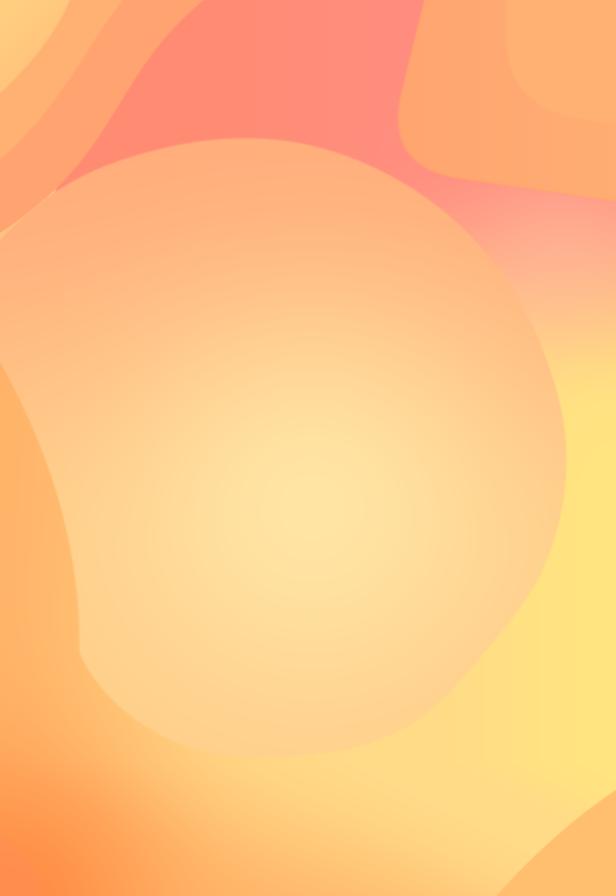
A WebGL 1 fragment shader for this background:

```glsl
precision highp float;
// Warm abstract backdrop: a glowing rounded blob among layered coral, peach and yellow waves.
uniform vec2 u_resolution;

// Space: x runs 0..ASPECT, y runs 0 (top) to 1 (bottom).
const float ASPECT = 0.69;
const float EDGE_SOFTNESS = 0.002;

// Background colours
const vec3 CORAL  = vec3(1.0, 0.545, 0.45);
const vec3 PINK   = vec3(1.0, 0.555, 0.50);
const vec3 HAZE   = vec3(1.0, 0.75, 0.64);
const vec3 AMBER  = vec3(1.0, 0.70, 0.405);
const vec3 CREAM  = vec3(1.0, 0.855, 0.53);
const vec3 YELLOW = vec3(1.0, 0.895, 0.50);
const vec3 EMBER  = vec3(1.0, 0.54, 0.26);

// Layer colours
const vec3 BLOB_TOP  = vec3(1.0, 0.675, 0.48);
const vec3 BLOB_LOW  = vec3(1.0, 0.80, 0.53);
const vec3 BLOB_GLOW = vec3(1.0, 0.895, 0.64);
const vec3 APRICOT   = vec3(1.0, 0.645, 0.44);
const vec3 MELON     = vec3(1.0, 0.695, 0.455);
const vec3 HONEY     = vec3(1.0, 0.81, 0.50);
const vec3 SLIVER    = vec3(1.0, 0.76, 0.50);
const vec3 CORNER    = vec3(1.0, 0.75, 0.43);
const vec3 TANGERINE = vec3(1.0, 0.56, 0.33);

// Blob centre, glow, and radii at 16 equal bearings, counterclockwise from the right
const vec2 BLOB_CENTRE = vec2(0.3255, 0.508);
const vec2 GLOW_CENTRE = vec2(0.35, 0.565);
const float GLOW_SPREAD = 0.05;
const vec4 RADII_E = vec4(0.309, 0.306, 0.314, 0.329);
const vec4 RADII_N = vec4(0.350, 0.371, 0.397, 0.400);
const vec4 RADII_W = vec4(0.300, 0.270, 0.327, 0.345);
const vec4 RADII_S = vec4(0.336, 0.330, 0.309, 0.310);

// Hollow cut into the left of the blob: depth, centre height, half height
const vec3 HOLLOW = vec3(0.089, 0.72, 0.316);

// Coverage of the side where d is negative
float cover(float d) {
  float aa = max(EDGE_SOFTNESS, 0.8 / u_resolution.y);
  return 1.0 - smoothstep(-aa, aa, d);
}

float falloff(vec2 offset, float spread) {
  return exp(-dot(offset, offset) / spread);
}

float smoothMax(float a, float b, float k) {
  float h = max(k - abs(a - b), 0.0);
  return max(a, b) + h * h / (4.0 * k);
}

// Catmull-Rom weights for four knots, at cyclic distance from the bearing
vec4 knotWeights(float bearing, float first) {
  vec4 knot = first + vec4(0.0, 1.0, 2.0, 3.0);
  vec4 d = abs(mod(bearing - knot + 8.0, 16.0) - 8.0);
  vec4 near = (1.5 * d - 2.5) * d * d + 1.0;
  vec4 far = ((-0.5 * d + 2.5) * d - 4.0) * d + 2.0;
  return mix(mix(near, far, step(1.0, d)), vec4(0.0), step(2.0, d));
}

float blobDistance(vec2 p) {
  vec2 q = p - BLOB_CENTRE;
  float bearing = atan(-q.y, q.x) * 8.0 / 3.14159;
  float radius = dot(RADII_E, knotWeights(bearing, 0.0))
               + dot(RADII_N, knotWeights(bearing, 4.0))
               + dot(RADII_W, knotWeights(bearing, 8.0))
               + dot(RADII_S, knotWeights(bearing, 12.0));
  float h = (p.y - HOLLOW.y) / HOLLOW.z;
  float hollow = HOLLOW.x * (1.0 - h * h) - p.x;
  return max(length(q) - radius, hollow);
}

// Rounded pane hanging from the upper right corner
float paneDistance(vec2 p, float left, float lean, float bottom, float tilt, float k) {
  float side = left - lean * p.y - p.x;
  float base = p.y - bottom + tilt * (ASPECT - p.x);
  return smoothMax(side, base, k);
}

vec3 background(vec2 p) {
  vec3 upper = mix(CORAL, PINK, smoothstep(0.2, 0.5, p.x));
  float sweep = p.x - 2.0 * max(p.y - 0.85, 0.0);
  vec3 lower = mix(AMBER, CREAM, smoothstep(-0.05, 0.42, sweep));
  lower = mix(lower, YELLOW, smoothstep(0.45, 0.68, sweep));
  lower = mix(lower, CREAM, 0.55 * falloff(p - vec2(0.28, 0.80), 0.03));
  lower = mix(lower, EMBER, falloff(p - vec2(0.0, 1.02), 0.028));
  vec3 col = mix(upper, lower, smoothstep(0.18, 0.46, p.y));
  return mix(col, HAZE, 0.45 * falloff(p - vec2(0.63, 0.29), 0.014));
}

vec3 blobColour(vec2 p) {
  vec3 rim = mix(BLOB_TOP, BLOB_LOW, smoothstep(0.15, 0.65, p.y));
  return mix(rim, BLOB_GLOW, falloff(p - GLOW_CENTRE, GLOW_SPREAD));
}

void main() {
  vec2 uv = gl_FragCoord.xy / u_resolution;
  vec2 p = vec2(uv.x * ASPECT, 1.0 - uv.y);
  float x = p.x, y = p.y;
  vec3 col = background(p);

  // Waves in the upper left, outermost first
  float outer = 0.228 - 0.877 * y + y * (0.26 - y) * (15.0 * y - 1.3);
  float middle = 0.137 - 0.77 * y + 12.0 * y * y * (0.178 - y);
  float inner = 0.078 - 0.75 * y + 3.2 * y * (0.104 - y);
  col = mix(col, SLIVER, cover(x - 0.0625) * cover(y - 0.3));
  float isTop = cover(y - 0.27);
  col = mix(col, APRICOT, cover(x - outer) * isTop);
  col = mix(col, MELON, cover(x - middle) * isTop);
  col = mix(col, mix(HONEY, MELON, smoothstep(0.0, 0.25, x + y)), cover(x - inner) * isTop);

  // Nested panes in the upper right, the larger with a faint rim
  float pane = paneDistance(p, 0.475, 0.25, 0.225, 0.145, 0.09);
  col = mix(col, mix(APRICOT, MELON, 0.7 * smoothstep(0.4, 0.75, x)), cover(pane));
  col *= 1.0 - vec3(0.0, 0.025, 0.02) * exp(-abs(pane) / 0.0015);
  col = mix(col, MELON, cover(paneDistance(p, 0.567, 0.0, 0.139, 0.17, 0.08)));

  // Lower corners
  float ridge = 0.8815 + (ASPECT - x) * (0.88 - 1.6 * (x - 0.556));
  col = mix(col, CORNER, cover(ridge - y));
  col = mix(col, TANGERINE, 0.6 * cover(length(p - vec2(-0.05, 1.02)) - 0.101));

  // Glowing blob
  col = mix(col, blobColour(p), cover(blobDistance(p)));
  gl_FragColor = vec4(col, 1.0);
}
```
